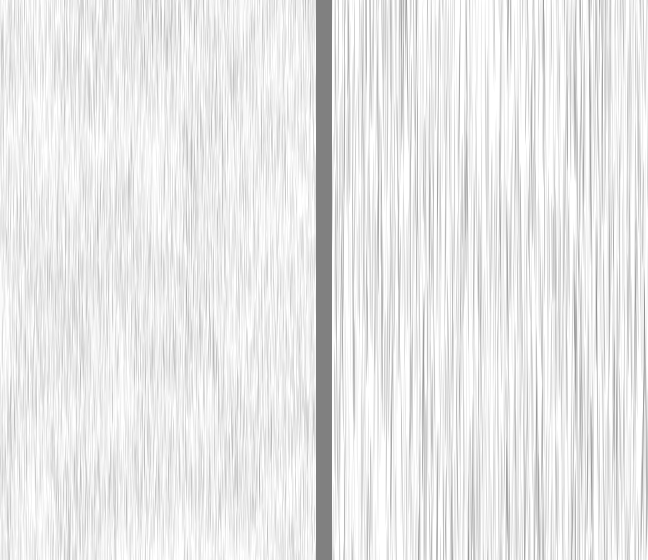
Left, the full canvas; right, a detail of the centre.
Give the GLSL for this texture, as a WebGL 1 fragment shader.

```glsl
precision highp float;

uniform vec2 u_resolution;

// Lengths are fractions of the canvas width
const int LAYERS = 13;
const vec2 CELL = vec2(0.0083, 0.26);
const vec2 HALF_LENGTH = vec2(0.050, 0.125);      // min, max
const vec2 STROKE_WIDTH = vec2(0.00065, 0.00125); // min, max
const vec2 STROKE_INK = vec2(0.07, 0.27);         // min, max
const float MAX_SLOPE = 0.016;
const float DENSITY = 0.66;
const float PATCHINESS = 0.78;
const vec2 PATCH_FREQUENCY = vec2(8.0, 4.5);
const vec3 PAPER = vec3(1.0);
const vec3 INK = vec3(0.0);

float hash(vec2 p) {
  vec3 q = fract(p.xyx * vec3(0.1031, 0.1030, 0.0973));
  q += dot(q, q.yzx + 33.33);
  return fract((q.x + q.y) * q.z);
}

float valueNoise(vec2 p) {
  vec2 i = floor(p);
  vec2 f = fract(p);
  f = f * f * (3.0 - 2.0 * f);
  float low = mix(hash(i), hash(i + vec2(1.0, 0.0)), f.x);
  float high = mix(hash(i + vec2(0.0, 1.0)), hash(i + vec2(1.0, 1.0)), f.x);
  return mix(low, high, f.y);
}

// Share of a pixel covered by a vertical band
float bandCoverage(float offset, float width, float pixel) {
  float right = min(offset + 0.5 * pixel, 0.5 * width);
  float left = max(offset - 0.5 * pixel, -0.5 * width);
  return max(right - left, 0.0) / pixel;
}

// Ink of the tapered stroke in one column of a layer
float strokeInk(vec2 p, float column, float layer, float pixel) {
  vec2 seed = vec2(column + 17.0, layer * 41.0 + 5.0);
  float shift = hash(seed);
  float row = floor(p.y / CELL.y + shift);
  seed += vec2(row * 113.0, row * 7.0 + 300.0);

  float halfLength = mix(HALF_LENGTH.x, HALF_LENGTH.y, hash(seed + 11.3));
  float slack = 0.5 * CELL.y - halfLength;
  vec2 center = CELL * vec2(column + hash(seed + 23.7), row + 0.5 - shift);
  center.y += slack * (2.0 * hash(seed + 37.1) - 1.0);

  float patchTone = valueNoise(center * PATCH_FREQUENCY + 9.0) - 0.5;
  float present = step(hash(seed + 51.9), DENSITY + PATCHINESS * patchTone);

  vec2 d = p - center;
  float slope = MAX_SLOPE * (2.0 * hash(seed + 67.3) - 1.0);
  float along = d.y / halfLength;
  float taper = max(1.0 - along * along * along * along, 0.0);
  float width = taper * mix(STROKE_WIDTH.x, STROKE_WIDTH.y, hash(seed + 79.7));
  float tone = hash(seed + 97.1);
  float strength = mix(STROKE_INK.x, STROKE_INK.y, tone * tone);
  return present * strength * bandCoverage(d.x - slope * d.y, width, pixel);
}

void main() {
  float pixel = 1.0 / u_resolution.x;
  vec2 p = gl_FragCoord.xy * pixel;
  float light = 1.0;

  // Overlapping layers, each with its own column phase
  for (int i = 0; i < LAYERS; i++) {
    float layer = float(i);
    vec2 q = p + vec2(CELL.x * layer / float(LAYERS), 0.0);
    float column = floor(q.x / CELL.x);
    for (int n = -1; n <= 1; n++) {
      light *= 1.0 - strokeInk(q, column + float(n), layer, pixel);
    }
  }

  gl_FragColor = vec4(mix(INK, PAPER, light), 1.0);
}
```
